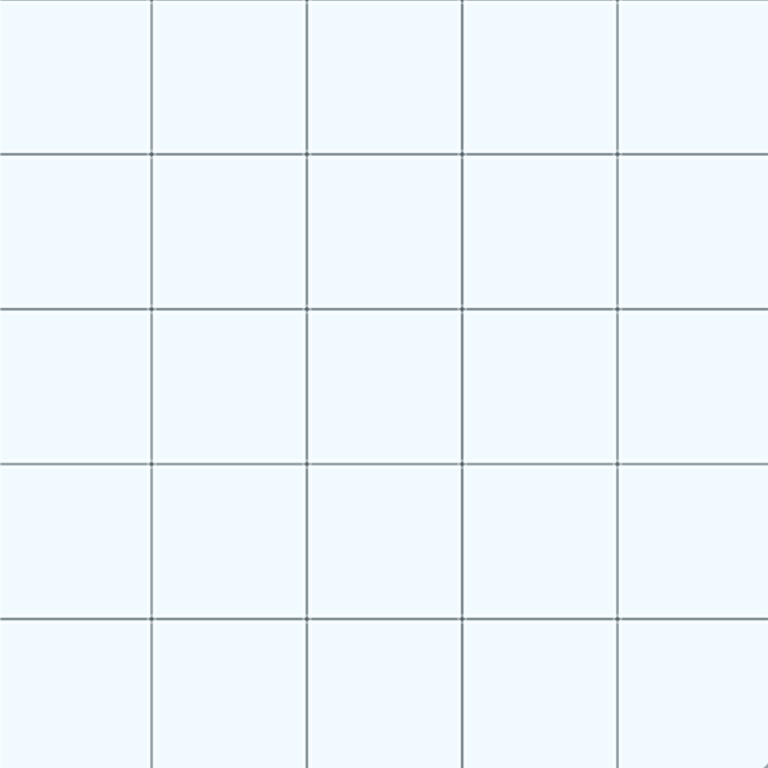
Give the GLSL for this pattern, as a three.js fragment shader.

```glsl
#define PITCH vec2(0.2022, 0.2017)
#define FIRST_LINE vec2(0.1974, 0.1940)
#define LINE_CORE 0.0004
#define LINE_EDGE 0.0029
#define DOT_RADIUS 0.0036
#define PAPER vec3(0.945, 0.981, 1.0)
#define INK vec3(0.45, 0.50, 0.52)
#define DOT_INK vec3(0.30, 0.35, 0.38)
#define HALO_TINT 0.5
#define CROSSING_FADE 0.35

varying vec2 vUv;

// Soft pale band on both sides of a line
vec2 haloBand(vec2 dist) {
  return smoothstep(0.0022, 0.0040, dist) * (1.0 - smoothstep(0.0050, 0.0075, dist));
}

// Ink strength differs from line to line
vec2 lineStrength(vec2 index) {
  return 0.86 + 0.11 * cos(vec2(1.9, 2.0944) * (index - vec2(1.8, 2.5)));
}

void main() {
  // Nearest line on each axis and the distance to it
  vec2 grid = (vUv - FIRST_LINE) / PITCH;
  vec2 index = floor(grid + 0.5);
  vec2 dist = abs(grid - index) * PITCH;

  // Lines, faded where they pass through the halo of a crossing line
  vec2 halo = haloBand(dist);
  vec2 ink = (1.0 - smoothstep(LINE_CORE, LINE_EDGE, dist)) * lineStrength(index);
  ink *= 1.0 - CROSSING_FADE * halo.yx;

  vec3 color = mix(PAPER, vec3(1.0), HALO_TINT * max(halo.x, halo.y));
  color = mix(color, INK, max(ink.x, ink.y));

  // Dark dot at each crossing
  float crossing = 1.0 - smoothstep(0.0006, DOT_RADIUS, length(dist));
  color = mix(color, DOT_INK, 0.85 * crossing);

  // Worn lower right corner
  float corner = 1.0 - smoothstep(0.004, 0.008, 1.0 - vUv.x + vUv.y);
  color = mix(color, INK, 0.7 * corner);

  gl_FragColor = vec4(color, 1.0);
}
```
